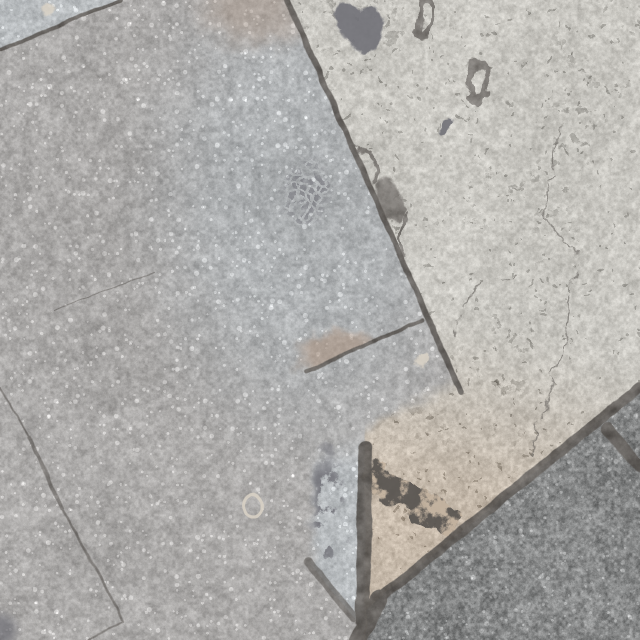
A WebGL 1 fragment shader for this texture:

```glsl
precision highp float;
uniform vec2 u_resolution;

#define WORN_GREY vec3(.665, .658, .652)
#define BLUE_GREY vec3(.685, .7, .71)
#define PALE_STONE vec3(.785, .778, .755)
#define TAN_STONE vec3(.765, .715, .655)
#define DARK_STONE vec3(.52, .525, .525)
#define JOINT vec3(.39, .375, .36)
#define RUST vec3(.68, .59, .52)
#define STAIN vec3(.44, .44, .465)
#define GRAIN .17
#define WOBBLE .006

float hash(vec2 p) {
  vec3 q = fract(p.xyx * .1031);
  q += dot(q, q.yzx + 33.33);
  return fract((q.x + q.y) * q.z);
}

float noise(vec2 p) {
  vec2 i = floor(p), f = fract(p);
  f = f * f * (3. - 2. * f);
  return mix(mix(hash(i), hash(i + vec2(1, 0)), f.x),
             mix(hash(i + vec2(0, 1)), hash(i + 1.), f.x), f.y);
}

float fbm(vec2 p) {
  float sum = 0., amp = .5;
  for (int i = 0; i < 5; i++) {
    sum += amp * noise(p);
    p = mat2(1.6, 1.2, -1.2, 1.6) * p + 7.3;
    amp *= .5;
  }
  return sum;
}

// Adds a line from ends.xy to ends.zw to a mask
void line(inout float mask, vec2 p, vec4 ends, float halfWidth) {
  vec2 d = ends.zw - ends.xy, v = p - ends.xy;
  float dist = length(v - d * clamp(dot(v, d) / dot(d, d), 0., 1.));
  mask = max(mask, 1. - smoothstep(halfWidth - .001, halfWidth + .0018, dist));
}

// Ellipse with centre e.xy and radii e.zw
float blob(vec2 p, vec4 e, float soft) {
  return 1. - smoothstep(1. - soft, 1. + soft, length((p - e.xy) / e.zw));
}

float ring(vec2 p, vec4 e, float width) {
  return 1. - smoothstep(width, width + .15, abs(length((p - e.xy) / e.zw) - 1.));
}

// One jittered speck in some of the cells
float flecks(vec2 p, float cells) {
  vec2 id = floor(p * cells), f = fract(p * cells);
  vec2 c = .3 + .4 * vec2(hash(id + 3.1), hash(id + 8.7));
  float r = .12 + .16 * hash(id + 5.3);
  return step(.93, hash(id)) * (1. - smoothstep(r, r + .2, length(f - c)));
}

float cover(float d) { return smoothstep(-.002, .002, d); }

void main() {
  vec2 p = gl_FragCoord.xy / u_resolution;
  vec2 warp = vec2(fbm(p * 38.), fbm(p * 38. + 40.)) - .48;
  vec2 q = p + warp * WOBBLE, w = p + warp * .035;
  float rough = fbm(p * 75.), fine = fbm(p * 210.);

  // Slab regions
  float upper = cover(q.x - .449 - .4435 * (1. - q.y));
  float lower = smoothstep(-.02, .02, .5 * (w.x - .58) + .335 - w.y) * cover(q.x - .57);
  float pale = max(upper, lower);
  float dark = cover(.809 * (q.x - .592) + .065 - q.y) * cover(q.x - .572);
  float corner = cover(q.y - .922 - .413 * q.x);
  float wedge = smoothstep(.475, .505, w.x) * cover(.563 - q.x)
    * smoothstep(.32, .25, w.y - .5 * (w.x - .52)) * cover(q.y - .121 + 1.2 * (q.x - .482));

  vec3 col = mix(WORN_GREY, BLUE_GREY, .8 * blob(w, vec4(.49, .7, .22, .33), .5));
  col = mix(col, BLUE_GREY + .03, max(wedge, corner));
  float warmth = 1. - smoothstep(.15, .55, p.y + .25 * (p.x - .7));
  col = mix(col, mix(PALE_STONE, TAN_STONE, warmth), pale);
  col = mix(col, DARK_STONE, dark);

  // Grain, flecks and pits
  col += (fbm(p * 7.) - .48) * .07 + (rough - .48 + (fine - .48) * (1.2 + dark)) * GRAIN;
  col += (flecks(p, 150.) + flecks(p + .37, 95.)) * .13 * max(dark, 1. - pale);
  float pits = smoothstep(.6, .7, rough) * smoothstep(.46, .62, fbm(p * 9. + 20.));
  col -= (pits + flecks(w, 130.)) * .16 * pale * (1. - dark);

  // Rust and stains
  float aboveStep = cover(q.y - .419 - .445 * (q.x - .479));
  col = mix(col, RUST, .6 * aboveStep * blob(w, vec4(.525, .448, .06, .036), .3));
  col = mix(col, RUST, .4 * (1. - upper) * blob(w, vec4(.4, .98, .08, .045), .6));
  float spots = max(blob(w, vec4(.568, .957, .031, .03), .1), blob(w, vec4(.54, .978, .02, .02), .15));
  spots = max(spots, blob(w, vec4(.701, .802, .011, .009), .2));
  spots = max(spots, .6 * blob(w, vec4(.514, .296, .011, .014), .4));
  spots = max(spots, .8 * blob(p, vec4(0, .015, .025, .025), .5));
  float patchy = smoothstep(.48, .57, fbm(p * 45.));
  spots = max(spots, wedge * patchy * blob(w, vec4(.51, .205, .028, .075), .4));
  vec2 weave = abs(fract(mat2(.94, .34, -.34, .94) * w * 75.) - .5);
  float mesh = 1. - smoothstep(.25, .4, max(weave.x, weave.y));
  spots = max(spots, .7 * mesh * blob(w, vec4(.479, .7, .034, .05), .4) * smoothstep(.25, .6, rough));
  col = mix(col, STAIN, spots * .9);

  // Cracks
  float crack = 0.;
  line(crack, w, vec4(.703, .48, .749, .551), .0015);
  line(crack, w, vec4(.749, .551, .81, .57), .001);
  line(crack, w, vec4(.882, .8, .846, .674), .0007);
  line(crack, w, vec4(.846, .674, .9, .6), .0007);
  line(crack, w, vec4(.9, .6, .89, .49), .0015);
  line(crack, w, vec4(.89, .49, .825, .28), .0008);
  col = mix(col, JOINT, crack * .6 * smoothstep(.3, .5, rough));

  // Chipped edge and rubble
  float chip = blob(w, vec4(.607, .685, .018, .038), .15), rubble = 0.;
  line(chip, w, vec4(.553, .775, .585, .755), .003);
  line(chip, w, vec4(.585, .755, .59, .71), .003);
  line(chip, w, vec4(.625, .67, .631, .6), .003);
  chip = max(chip, ring(w, vec4(.751, .872, .014, .026), .25));
  chip = max(chip, ring(w, vec4(.665, .977, .013, .026), .2));
  col = mix(col, JOINT + .08 + (rough - .5) * .3, chip * upper * .85);
  line(rubble, w, vec4(.592, .25, .7, .188), .022);
  col = mix(col, JOINT - .05 + vec3(.42, .37, .31) * smoothstep(.46, .68, fbm(p * 65.)), rubble * .92);

  // Joints, deep then worn
  float joint = 0., worn = 0.;
  line(joint, q, vec4(.449, 1, .72, .388), .004);
  line(joint, q, vec4(.479, .419, .661, .5), .0025);
  line(joint, q, vec4(0, .922, .189, 1), .0025);
  line(joint, q, vec4(.592, .065, 1, .395), .0075);
  line(joint, q, vec4(.592, .065, .56, 0), .013);
  line(joint, q, vec4(.571, .3, .566, .03), .011);
  line(joint, q, vec4(.948, .33, 1, .271), .009);
  line(worn, q, vec4(.482, .121, .553, .036), .007);
  line(worn, q, vec4(0, .395, .046, .316), .001);
  line(worn, q, vec4(.046, .316, .098, .206), .0025);
  line(worn, q, vec4(.098, .206, .193, .03), .0015);
  line(worn, q, vec4(.193, .03, .137, 0), .001);
  line(worn, q, vec4(.085, .516, .24, .574), .0003);
  col = mix(col, JOINT + (rough - .5) * .25, max(joint * .92, worn * .65));

  // Pale marks
  float mark = ring(q, vec4(.395, .21, .014, .018), .08);
  mark = max(mark, blob(w, vec4(.661, .443, .014, .01), .2));
  mark = max(mark, blob(w, vec4(.072, .988, .012, .012), .3));
  col = mix(col, vec3(.86, .83, .78), mark * .85);
  gl_FragColor = vec4(clamp(col, 0., 1.), 1);
}
```
